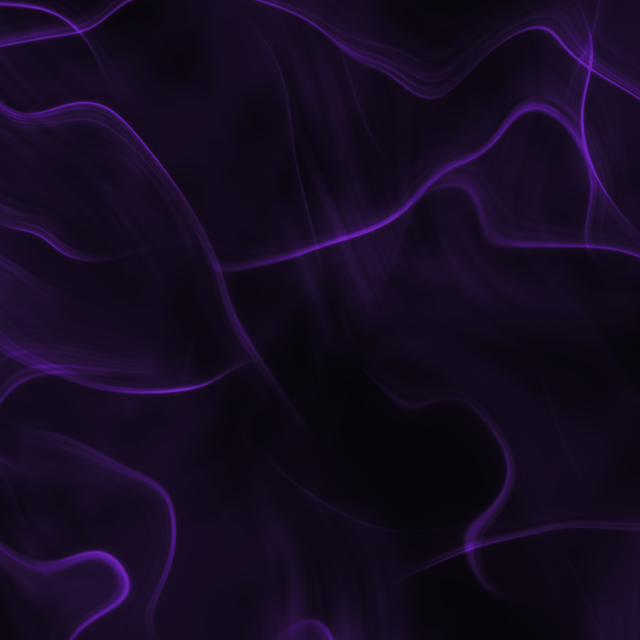
This background is drawn by a three.js fragment shader. Its source:

```glsl
// Thin violet smoke ribbons, fibrous veils and wisps drifting over a near-black haze.
varying vec2 vUv;

const int RIBBON_COUNT = 12;
const int STRAND_COUNT = 5;

float hash(vec2 p) {
  return fract(sin(dot(p, vec2(127.1, 311.7))) * 43758.5453);
}

vec2 rotate(vec2 p, float angle) {
  float c = cos(angle), s = sin(angle);
  return vec2(c * p.x + s * p.y, c * p.y - s * p.x);
}

float cornerSlope(vec2 cell, vec2 offset) {
  float angle = 6.2832 * hash(cell);
  return dot(vec2(cos(angle), sin(angle)), offset);
}

// Gradient noise, roughly -0.6 to 0.6
float noise(vec2 p) {
  vec2 cell = floor(p), f = fract(p);
  vec2 u = f * f * f * (f * (f * 6.0 - 15.0) + 10.0);
  vec2 e = vec2(1.0, 0.0);
  float low = mix(cornerSlope(cell, f), cornerSlope(cell + e.xy, f - e.xy), u.x);
  float high = mix(cornerSlope(cell + e.yx, f - e.yx), cornerSlope(cell + e.xx, f - e.xx), u.x);
  return mix(low, high, u.y);
}

float fbm(vec2 p) {
  float sum = 0.0, gain = 0.6;
  for (int i = 0; i < 4; i++) {
    sum += gain * noise(p);
    p = rotate(p, 0.7) * 2.03 + 5.3;
    gain *= 0.5;
  }
  return sum;
}

vec2 drift(vec2 p, float scale, float seed) {
  return vec2(noise(p * scale + seed), noise(p * scale + seed + 5.6));
}

float line(float d, float width) {
  return exp(-d * d / (width * width));
}

// Smoky background glow with dark pockets
float haze(vec2 p) {
  vec2 q = p + 0.25 * drift(p, 2.0, 3.1);
  return 0.12 + 1.0 * smoothstep(-0.3, 0.26, fbm(q * 2.6 + 1.7));
}

// Wide fibrous sheets, drawn out along a bent diagonal
float plume(vec2 p) {
  vec2 q = rotate(p + 0.22 * drift(p, 2.3, 14.0), -1.05);
  float body = smoothstep(-0.06, 0.36, fbm(q * vec2(1.8, 4.0) + 6.0));
  float fibre = 0.75 + 0.9 * noise(q * vec2(3.0, 34.0)) + 0.6 * noise(q * vec2(5.0, 80.0));
  return body * max(fibre, 0.0);
}

// Sparse hair-thin curls, found where bent noise crosses zero
float wisps(vec2 p, float seed) {
  vec2 q = rotate(p + 0.2 * drift(p, 2.6, seed), -0.95);
  float level = noise(q * vec2(1.6, 5.0) + seed);
  float fade = smoothstep(0.02, 0.4, noise(q * vec2(2.2, 3.0) + seed + 31.0));
  float trail = step(0.0, level) * exp(-max(level, 0.0) / 0.09);
  return fade * (line(level, 0.013) + 0.55 * trail);
}

// A meandering bundle of strands with a one-sided veil
float ribbon(vec2 p, float seed, float offset) {
  float random = hash(vec2(seed, 4.7));
  vec2 shift = vec2(seed * 7.3, seed * 3.9);
  vec2 q = rotate(p - 0.5, -0.5 + 1.5 * (random - 0.5));
  q.x += 0.12 * noise(q * 3.4 + shift.yx);
  float bend = 0.40 * noise(q * 2.1 + shift) + 0.09 * noise(q * 4.7 - shift);
  float side = random > 0.4 ? 1.0 : -1.0;
  float d = side * (q.y - offset + bend);

  float fade = smoothstep(-0.14, 0.2, noise(q * vec2(1.7, 0.9) + shift.yx + 9.0));
  float opening = 0.5 + noise(q * vec2(2.6, 1.2) + shift + 17.0);
  float spread = 0.006 + 0.075 * opening * opening;

  // Strands fan out and pinch together with the spread
  float strands = 0.0;
  for (int k = 0; k < STRAND_COUNT; k++) {
    float rank = float(k);
    float place = d - spread * rank / float(STRAND_COUNT - 1);
    float glint = smoothstep(-0.22, 0.32, noise(q * 3.2 + shift + rank * 11.0));
    float weight = 1.9 / (1.0 + 0.8 * rank);
    strands += weight * glint * (line(place, 0.0029) + 0.3 * line(place, 0.008));
  }

  // Veil falls off slowly behind the leading edge
  float edge = smoothstep(-0.004, 0.005, d);
  float fibre = 0.8 + 0.8 * noise(vec2(q.x * 3.0, d * 55.0) + shift)
    + 0.6 * noise(vec2(q.x * 4.0, d * 130.0) - shift);
  float veil = edge * exp(-max(d, 0.0) / (0.022 + spread)) * max(fibre, 0.0);
  float glow = exp(-abs(d) / 0.07);
  return fade * (strands + 1.15 * veil + 0.12 * glow);
}

vec3 smokeColor(float density) {
  vec3 color = mix(vec3(0.02, 0.016, 0.03), vec3(0.08, 0.04, 0.12), clamp(density, 0.0, 1.0));
  color = mix(color, vec3(0.15, 0.07, 0.23), clamp(density - 1.0, 0.0, 1.0));
  color = mix(color, vec3(0.25, 0.075, 0.44), clamp(density - 2.0, 0.0, 1.0));
  return mix(color, vec3(0.42, 0.13, 0.70), clamp((density - 3.0) * 0.7, 0.0, 1.0));
}

void main() {
  vec2 p = vUv;
  float density = haze(p);

  // Plumes and wisps gather toward the lower left
  float gather = 1.0 - smoothstep(0.15, 1.1, length(p - vec2(0.1, 0.15)));
  density += plume(p) * mix(0.25, 1.5, gather);
  density += mix(0.5, 1.1, gather) * (wisps(p, 2.4) + wisps(p, 47.2));

  for (int i = 0; i < RIBBON_COUNT; i++) {
    float seed = float(i) + 1.0;
    float offset = 1.3 * ((seed - 0.5) / float(RIBBON_COUNT) - 0.5);
    density += ribbon(p, seed, offset);
  }

  gl_FragColor = vec4(smokeColor(density), 1.0);
}
```
